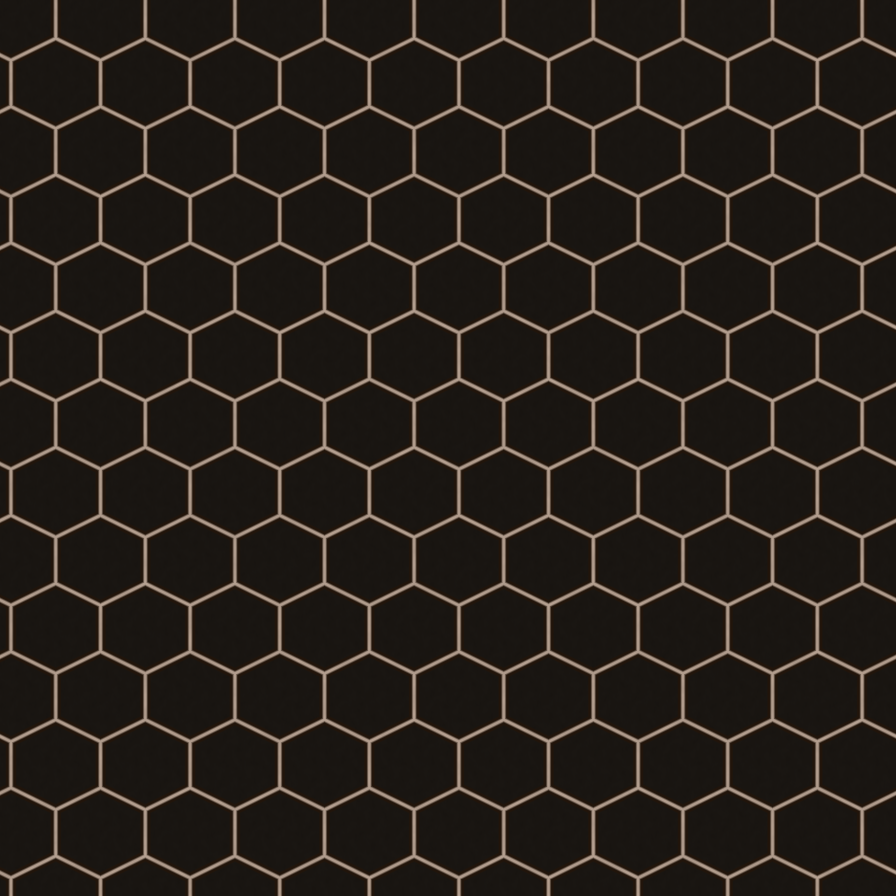
Reproduce this pattern procedurally as a WebGL 1 fragment shader.

```glsl
precision highp float;
// Thin tan honeycomb lines on a near-black ground, ten slightly flattened
// hexagons across. Two interleaved lattices give the distance to the nearest
// cell wall, which shapes a soft line with a faint brown halo.

uniform vec2 u_resolution;

const float COLUMNS = 10.0;
const float ROW_PITCH = 0.07604;           // height from one row to the next
const float SLANT_RISE = 0.0245;           // height of a slanted wall
const vec2 CELL_ORIGIN = vec2(0.0622, 0.1465);
const float LINE_CORE = 0.0005;            // half width at full strength
const float LINE_EDGE = 0.0035;            // half width where the line ends
const float HALO_INNER = 0.0045;
const float HALO_EDGE = 0.0068;
const float LINE_WEAR = 0.05;
const float GROUND_GRAIN = 0.006;
const vec3 GROUND = vec3(0.098, 0.083, 0.068);
const vec3 HALO = vec3(0.130, 0.080, 0.040);
const vec3 LINE = vec3(0.690, 0.610, 0.550);

// Wraps a point into a lattice box centred on zero.
vec2 wrapCentred(vec2 p, vec2 period) {
  return mod(p + 0.5 * period, period) - 0.5 * period;
}

// Distance from a point inside a hexagon to its wall; negative outside.
float hexInset(vec2 q, float halfWidth) {
  q = abs(q);
  float apex = 0.5 * (ROW_PITCH + SLANT_RISE);
  vec2 slantNormal = normalize(vec2(SLANT_RISE, halfWidth));
  float slant = dot(slantNormal, vec2(0.0, apex) - q);
  return min(halfWidth - q.x, slant);
}

// Distance to the nearest wall of the whole honeycomb.
float wallDistance(vec2 p) {
  vec2 period = vec2(1.0 / COLUMNS, 2.0 * ROW_PITCH);
  vec2 even = wrapCentred(p, period);
  vec2 odd = wrapCentred(p - 0.5 * period, period);
  float halfWidth = 0.5 * period.x;
  return max(hexInset(even, halfWidth), hexInset(odd, halfWidth));
}

// Layered sines, roughly -1 to 1.
float mottle(vec2 p) {
  float sum = 0.0;
  float gain = 0.5;
  for (int i = 0; i < 4; i++) {
    sum += gain * sin(p.x + 1.7 * sin(p.y)) * cos(p.y + 1.3 * sin(p.x));
    p = mat2(1.6, 1.2, -1.2, 1.6) * p + 2.3;
    gain *= 0.6;
  }
  return sum;
}

void main() {
  vec2 uv = gl_FragCoord.xy / u_resolution;
  float pixel = 1.0 / min(u_resolution.x, u_resolution.y);
  float d = wallDistance(uv - CELL_ORIGIN);

  // Ground with a faint grain, then the halo around each wall
  vec3 colour = GROUND + GROUND_GRAIN * mottle(uv * vec2(190.0, 130.0));
  float halo = 1.0 - smoothstep(HALO_INNER, max(HALO_EDGE, HALO_INNER + pixel), d);
  colour = mix(colour, HALO, halo);

  // Line with slight unevenness along its length
  float line = 1.0 - smoothstep(LINE_CORE, max(LINE_EDGE, LINE_CORE + pixel), d);
  vec3 worn = LINE * (1.0 + LINE_WEAR * mottle(uv * 75.0));
  colour = mix(colour, worn, line);

  gl_FragColor = vec4(colour, 1.0);
}
```
